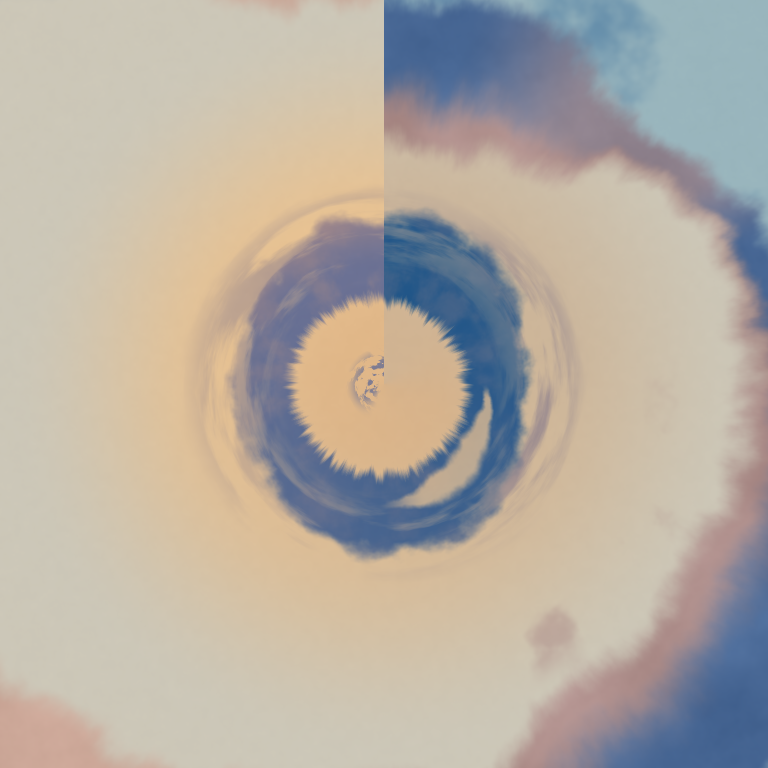
This background is drawn by a WebGL 1 fragment shader. Its source:

```glsl
precision highp float;
// A sky wrapped around the canvas centre: a peach disc, a blue cloud ring,
// a pale halo and an outer cloud bank. Everything is shaped in polar space,
// with noise stretched along or across the radius; the wrap seam points up.

uniform vec2 u_resolution;

const vec3 PEACH = vec3(0.91, 0.76, 0.57);
const vec3 SAND = vec3(0.80, 0.71, 0.60);
const vec3 CREAM = vec3(0.80, 0.78, 0.72);
const vec3 DEEP_BLUE = vec3(0.10, 0.32, 0.53);
const vec3 DUSK_BLUE = vec3(0.40, 0.43, 0.58);
const vec3 CLOUD_BLUE = vec3(0.26, 0.39, 0.58);
const vec3 MAUVE = vec3(0.54, 0.49, 0.55);
const vec3 ROSE = vec3(0.67, 0.54, 0.53);
const vec3 PINK = vec3(0.79, 0.64, 0.58);
const vec3 PALE_SKY = vec3(0.60, 0.71, 0.74);
const vec3 SKY_SHADE = vec3(0.40, 0.56, 0.67);

float hash(vec2 p) {
  vec3 q = fract(vec3(p.xyx) * 0.1031);
  q += dot(q, q.yzx + 33.33);
  return fract((q.x + q.y) * q.z);
}

float noise(vec2 p) {
  vec2 i = floor(p), f = fract(p);
  f = f * f * (3.0 - 2.0 * f);
  return mix(mix(hash(i), hash(i + vec2(1.0, 0.0)), f.x),
             mix(hash(i + vec2(0.0, 1.0)), hash(i + vec2(1.0, 1.0)), f.x), f.y);
}

float fbm(vec2 p) {
  float sum = 0.0, gain = 0.5;
  for (int i = 0; i < 5; i++) {
    sum += gain * noise(p);
    p = mat2(1.6, 0.3, -0.3, 1.6) * p * 1.25 + 7.3;
    gain *= 0.5;
  }
  return sum;
}

// Rises over a..b, then falls over c..d.
float band(float x, float a, float b, float c, float d) {
  return smoothstep(a, b, x) * (1.0 - smoothstep(c, d, x));
}

// Warm air: peach near the centre, cream far out, greyer on the right.
vec3 warmSky(float r, float deg) {
  vec3 core = mix(SAND, PEACH, smoothstep(40.0, 340.0, deg));
  core = mix(core, vec3(0.86, 0.69, 0.51), 0.6 * (1.0 - smoothstep(0.06, 0.2, r)));
  core = mix(core, SAND, 0.5 * (1.0 - smoothstep(30.0, 120.0, deg)));
  return mix(core, CREAM, smoothstep(0.19, 0.49, r));
}

// Blue ring with a fringed inner rim, a pale gap and trailing wisps.
vec3 addRing(vec3 sky, float r, float deg) {
  float streak = fbm(vec2(deg * 0.033 + r * 9.0, r * 48.0));
  float billow = fbm(vec2(deg * 0.07, r * 22.0) + 31.0);
  float fringe = fbm(vec2(deg * 0.32, r * 14.0) + 5.0);
  float inner = 0.099 + 0.014 * smoothstep(60.0, 180.0, deg)
              - 0.006 * smoothstep(300.0, 360.0, deg) + 0.03 * (fringe - 0.4);
  float outer = 0.207 + 0.014 * cos(radians(2.0 * deg)) + 0.05 * (billow - 0.5);
  float rim = smoothstep(inner - 0.006, inner + 0.013, r);
  float left = smoothstep(190.0, 330.0, deg);

  float trail = band(r, 0.16, 0.20, 0.215, 0.275) * smoothstep(0.38, 0.68, streak);
  trail *= 0.3 + 0.7 * band(deg, 20.0, 60.0, 120.0, 160.0) + 0.4 * left;
  vec3 color = mix(sky, MAUVE, 0.7 * clamp(trail, 0.0, 1.0));

  float body = rim * (1.0 - smoothstep(outer - 0.012, outer + 0.012, r));
  float gapRadius = 0.131 + 0.026 * smoothstep(90.0, 175.0, deg);
  float gapWidth = 0.018 * band(deg, 92.0, 128.0, 140.0, 185.0) + 0.001;
  float gapOffset = abs(r - gapRadius + 0.022 * (billow - 0.5));
  float gap = band(deg, 90.0, 98.0, 160.0, 185.0)
            * (1.0 - smoothstep(gapWidth * 0.5, gapWidth + 0.005, gapOffset));
  float glints = smoothstep(0.42, 0.68, streak) * smoothstep(0.13, 0.20, r);
  body *= (1.0 - 0.85 * gap) * (1.0 - glints * (0.45 + 0.4 * left));
  vec3 blue = mix(DEEP_BLUE, DUSK_BLUE, smoothstep(10.0, 350.0, deg));
  blue = mix(blue, MAUVE, smoothstep(0.35, 0.75, billow) * (0.3 + 0.4 * left));
  blue = mix(blue, ROSE, 0.55 * left * smoothstep(0.15, 0.23, r));
  return mix(color, blue, 0.96 * body);
}

// Outer bank: rose on its inner side, blue beyond it, then open sky.
vec3 addBank(vec3 sky, vec2 p, float r, float deg) {
  float puff = fbm(p * 9.0 + 12.0);
  float fringe = fbm(vec2(deg * 0.2, r * 12.0) + 17.0);
  float start = 0.285 + 0.05 * smoothstep(5.0, 35.0, deg)
              + 0.115 * smoothstep(32.0, 66.0, deg) + 0.06 * smoothstep(135.0, 175.0, deg)
              + 0.06 * smoothstep(180.0, 215.0, deg) + 0.05 * smoothstep(210.0, 235.0, deg)
              + 0.15 * smoothstep(235.0, 270.0, deg) - 0.28 * smoothstep(300.0, 350.0, deg);
  float width = 0.21 - 0.14 * smoothstep(15.0, 55.0, deg) + 0.17 * smoothstep(62.0, 130.0, deg);
  float depth = r - start + 0.07 * (puff - 0.48) + 0.05 * (fringe - 0.48);
  float q = depth / width;

  vec3 rose = mix(ROSE, PINK, smoothstep(150.0, 215.0, deg));
  rose = mix(rose, vec3(0.62, 0.65, 0.68), band(deg, 285.0, 305.0, 318.0, 335.0));
  float blueness = smoothstep(0.2, 0.62, q) * (1.0 - 0.7 * band(deg, 12.0, 38.0, 56.0, 70.0));
  blueness *= 1.0 - smoothstep(170.0, 200.0, deg);
  vec3 cloud = mix(rose, CLOUD_BLUE, blueness) + 0.14 * (puff - 0.48);
  vec3 open = mix(PALE_SKY, SKY_SHADE, smoothstep(0.5, 0.75, fbm(p * 7.0 + 3.0)));
  float far = smoothstep(width - 0.015, width + 0.025, depth) * (1.0 - smoothstep(150.0, 190.0, deg));
  vec3 color = mix(sky, cloud, 0.95 * smoothstep(-0.012, 0.042, depth));
  color = mix(color, open, far);

  float wisps = band(r, 0.32, 0.36, 0.40, 0.45) * band(deg, 75.0, 105.0, 160.0, 185.0);
  return mix(color, ROSE, 0.5 * wisps * smoothstep(0.54, 0.72, puff));
}

// Small curl of blue streaks beside the centre.
vec3 addCurl(vec3 sky, float r, float deg) {
  float streak = fbm(vec2(deg * 0.05 + r * 60.0, r * 170.0) + 41.0);
  float mask = band(r, 0.006, 0.013, 0.026, 0.052) * band(deg, 195.0, 245.0, 360.0, 361.0);
  return mix(sky, DUSK_BLUE, 0.8 * mask * smoothstep(0.42, 0.60, streak));
}

void main() {
  vec2 p = (gl_FragCoord.xy - 0.5 * u_resolution) / min(u_resolution.x, u_resolution.y);
  float r = length(p);
  float deg = 360.0 * fract(atan(p.x, p.y + 0.00001) / 6.28319);
  vec3 color = warmSky(r, deg);
  color = addCurl(color, r, deg);
  color = addRing(color, r, deg);
  color = addBank(color, p, r, deg);
  gl_FragColor = vec4(color + 0.012 * (fbm(p * 90.0) - 0.5), 1.0);
}
```
